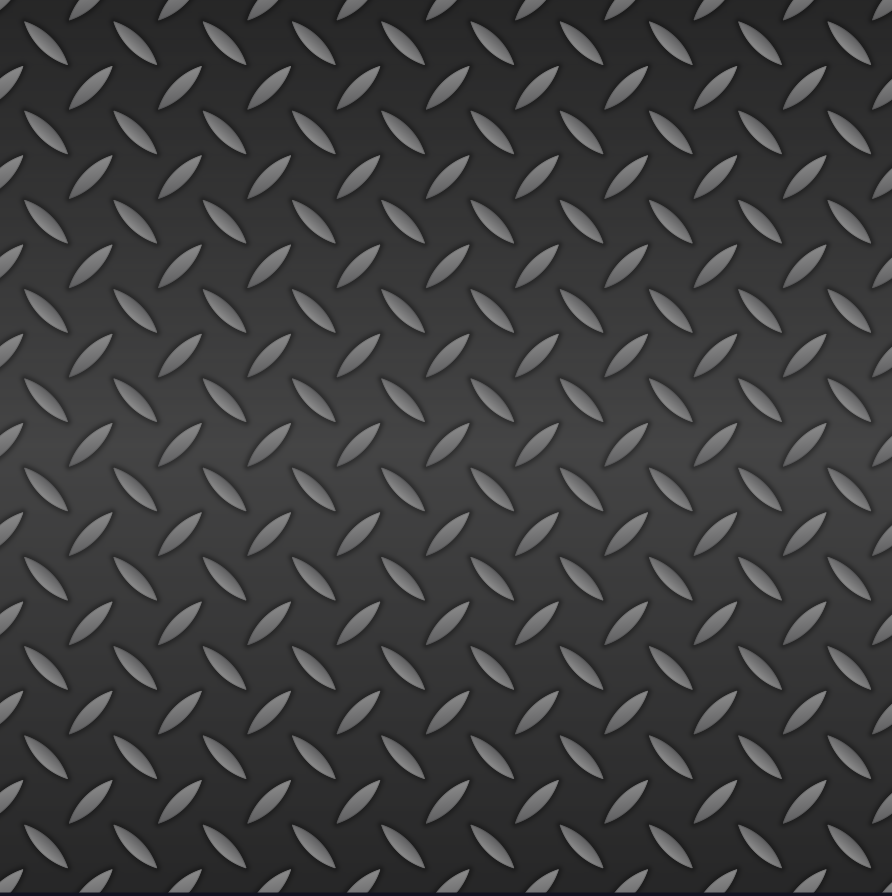
A Shadertoy shader for this texture:

```glsl
// Dark steel tread plate: alternating diagonal lens-shaped studs under a soft horizontal sheen.
#define REPEATS 10.0        // stud pairs down the plate
#define PITCH 0.09961       // size of one repeat, in canvas heights
#define HALF_LENGTH 0.335   // stud size, in repeats
#define HALF_WIDTH 0.080
#define ROUNDING 0.008
#define SHADOW_WIDTH 0.045
#define SHADOW_DEPTH 0.30
#define PLATE_DARK vec3(0.150, 0.150, 0.152)
#define PLATE_LIGHT vec3(0.268, 0.268, 0.270)
#define STUD_DARK vec3(0.355, 0.355, 0.362)
#define STUD_LIGHT vec3(0.565)
#define SEAM_COLOR vec3(0.075, 0.075, 0.135)

// Signed distance to a pointed lens whose long axis is y.
float lensDistance(vec2 p) {
    float radius = (HALF_LENGTH * HALF_LENGTH + HALF_WIDTH * HALF_WIDTH) / (2.0 * HALF_WIDTH);
    float offset = radius - HALF_WIDTH;
    p = abs(p);
    bool beyondTip = (p.y - HALF_LENGTH) * offset > p.x * HALF_LENGTH;
    float d = beyondTip ? length(p - vec2(0.0, HALF_LENGTH))
                        : length(p + vec2(offset, 0.0)) - radius;
    return d - ROUNDING;
}

// Plate tone: brightest at mid height, with very faint horizontal brushing.
vec3 plateColor(float y) {
    float sheen = 1.0 - abs(2.0 * y - 1.0);
    float brushing = sin(y * 190.0) + 0.6 * sin(y * 437.0 + 1.3);
    return mix(PLATE_DARK, PLATE_LIGHT, sheen) + 0.0015 * brushing;
}

void mainImage(out vec4 fragColor, in vec2 fragCoord) {
    vec2 p = fragCoord / iResolution.y;
    vec2 grid = vec2(p.x, 1.0 - p.y) / PITCH;   // y runs downward
    float pixel = 1.0 / (iResolution.y * PITCH);
    vec3 color = plateColor(p.y);

    // Two interleaved sets of studs, leaning opposite ways.
    for (int i = 0; i < 2; i++) {
        float lean = i == 0 ? 1.0 : -1.0;
        vec2 center = vec2(0.516, 0.484) + 0.5 * float(i);
        vec2 q = fract(grid - center + 0.5) - 0.5;
        vec2 axis = vec2(1.0, lean) * 0.70711;
        vec2 side = vec2(axis.y, -axis.x);
        vec2 local = vec2(dot(q, side), dot(q, axis));
        float d = lensDistance(local);

        // Contact shadow
        float shadow = exp(-pow(max(d, 0.0) / SHADOW_WIDTH, 2.0));
        color *= 1.0 - SHADOW_DEPTH * shadow;

        // Face shading: across one set, along the other
        float across = -local.x / HALF_WIDTH;
        float along = local.y / HALF_LENGTH;
        float light = i == 0 ? 0.5 + 0.42 * across + 0.08 * along
                             : 0.5 + 0.40 * along - 0.15 * across;
        vec3 stud = mix(STUD_DARK, STUD_LIGHT, clamp(light, 0.0, 1.0));
        stud *= 1.0 - 0.18 * smoothstep(-0.02, 0.0, d);
        color = mix(color, stud, smoothstep(0.5, -0.5, d / pixel));
    }

    // Dark seam along the bottom edge
    float seam = smoothstep(-0.5, 0.5, (grid.y - REPEATS) / pixel);
    fragColor = vec4(mix(color, SEAM_COLOR, seam), 1.0);
}
```
